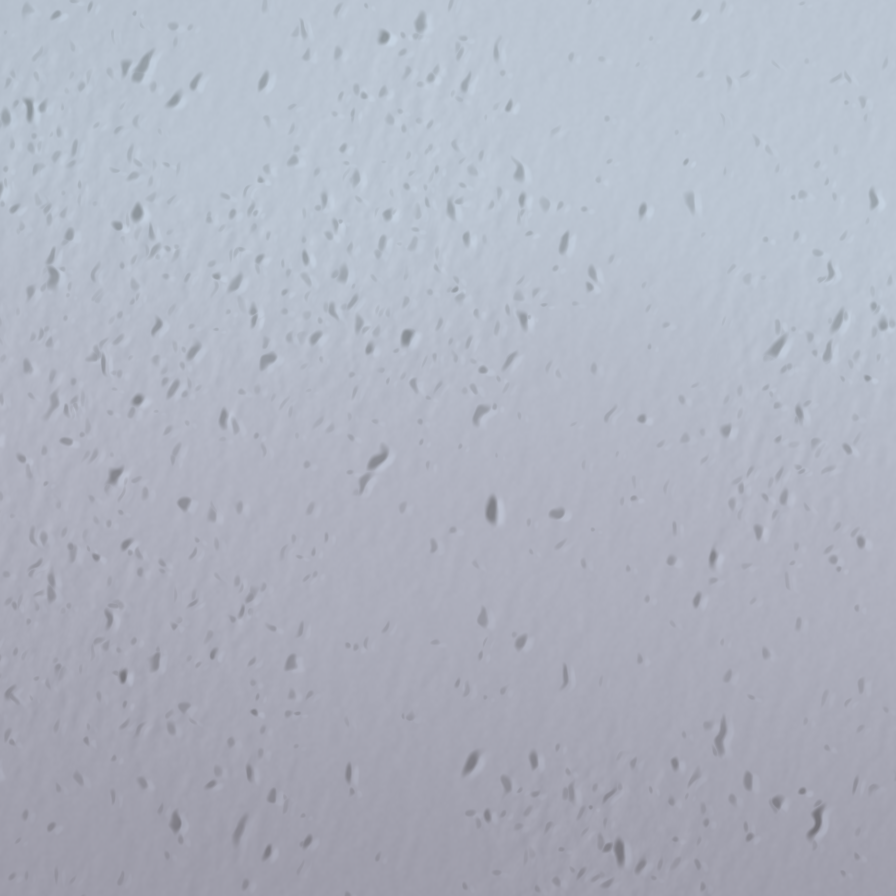
Give the GLSL for this texture, as a WebGL 1 fragment shader.

```glsl
precision highp float;

uniform vec2 u_resolution;

const vec3 COOL_LIGHT = vec3(0.735, 0.775, 0.825);
const vec3 LILAC_MID = vec3(0.692, 0.702, 0.754);
const vec3 MAUVE_SHADE = vec3(0.615, 0.612, 0.662);
const vec3 PIT_SHADOW = vec3(0.19, 0.195, 0.22);
const vec3 RIM_LIGHT = vec3(0.05, 0.06, 0.065);

vec2 hash2(vec2 p) {
  vec3 q = fract(p.xyx * vec3(0.1031, 0.1030, 0.0973));
  q += dot(q, q.yzx + 33.33);
  return fract((q.xx + q.yz) * q.zy);
}

float valueNoise(vec2 p) {
  vec2 cell = floor(p);
  vec2 f = fract(p);
  f = f * f * (3.0 - 2.0 * f);
  float low = mix(hash2(cell).x, hash2(cell + vec2(1.0, 0.0)).x, f.x);
  float high = mix(hash2(cell + vec2(0.0, 1.0)).x, hash2(cell + 1.0).x, f.x);
  return mix(low, high, f.y);
}

float fbm(vec2 p) {
  float sum = 0.0;
  float weight = 0.5;
  for (int i = 0; i < 3; i++) {
    sum += weight * valueNoise(p);
    p = p * 2.03 + 17.7;
    weight *= 0.5;
  }
  return sum;
}

// Scattered, leaning oval dents; radius is in canvas units
float pits(vec2 p, float cells, float chance, vec2 radius, float seed) {
  vec2 base = floor(p * cells);
  float depth = 0.0;
  for (int y = -1; y <= 1; y++) {
    for (int x = -1; x <= 1; x++) {
      vec2 id = base + vec2(float(x), float(y));
      vec2 center = (id + hash2(id + seed)) / cells;
      vec2 traits = hash2(id + seed + 41.3);
      vec2 shape = hash2(id + seed + 83.9);
      float cluster = smoothstep(0.25, 0.7, valueNoise(center * 5.0 + 3.7));
      float present = step(traits.x, chance * (0.35 + 1.1 * cluster));
      float lean = mix(-0.2, 0.75, traits.y);
      vec2 axis = vec2(sin(lean), cos(lean));
      vec2 d = p - center;
      vec2 local = vec2(d.x * axis.y - d.y * axis.x, dot(d, axis));
      vec2 size = radius * mix(vec2(0.75, 0.45), vec2(1.15, 1.2), shape);
      float dent = 1.0 - smoothstep(0.35, 1.3, length(local / size));
      depth = max(depth, present * dent * mix(0.45, 1.0, shape.x));
    }
  }
  return depth;
}

float dentDepth(vec2 p) {
  vec2 wobble = vec2(valueNoise(p * 75.0), valueNoise(p * 75.0 + 51.0)) - 0.5;
  vec2 q = p + wobble * 0.009;
  float large = pits(q, 12.0, 0.16, vec2(0.0062, 0.0170), 11.0);
  float medium = pits(q, 26.0, 0.30, vec2(0.0046, 0.0105), 29.0);
  float small = pits(q, 46.0, 0.38, vec2(0.0036, 0.0070), 57.0);
  return max(large, max(medium * 0.72, small * 0.38));
}

// Fine plaster grain, stretched along the lean of the dents
float grainHeight(vec2 p) {
  vec2 q = vec2(p.x - 0.3 * p.y, p.y + 0.3 * p.x);
  return fbm(q * vec2(85.0, 42.0));
}

// Broad light falloff from the upper right to the bottom
vec3 wallColor(vec2 p) {
  float drift = fbm(p * 3.0 + 8.0) - 0.44;
  float level = p.y + 0.09 * (p.x - 0.5) + 0.08 * drift;
  vec3 lower = mix(MAUVE_SHADE, LILAC_MID, smoothstep(-0.12, 0.53, level));
  vec3 color = mix(lower, COOL_LIGHT, smoothstep(0.40, 0.82, level));
  float leftShade = (1.0 - smoothstep(0.0, 0.5, p.x)) * smoothstep(0.5, 1.0, p.y);
  return color - 0.018 * leftShade;
}

void main() {
  vec2 p = gl_FragCoord.xy / u_resolution;
  vec2 lightStep = vec2(0.0065, -0.0025);

  // Relief from height differences along the light
  float relief = grainHeight(p) - grainHeight(p + lightStep);
  float roughness = mix(0.025, 0.055, smoothstep(0.25, 0.75, valueNoise(p * 5.0 + 3.7)));

  // Shadowed dents with a pale rim beside them
  float depth = dentDepth(p);
  float rim = max(dentDepth(p - lightStep * 1.3) - depth, 0.0);

  vec3 color = wallColor(p);
  color += relief * roughness;
  color += RIM_LIGHT * rim;
  color -= PIT_SHADOW * depth;
  color += (valueNoise(p * 230.0) - 0.5) * 0.008;
  gl_FragColor = vec4(clamp(color, 0.0, 1.0), 1.0);
}
```
